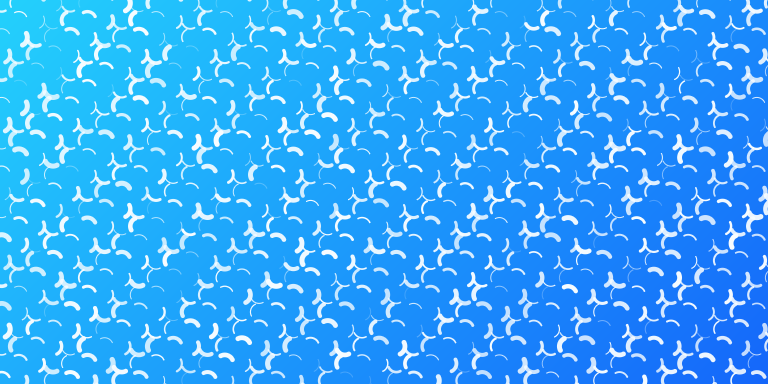
Reproduce this pattern procedurally as a Shadertoy shader.

```glsl
// Scattered white arcs of varying weight, turning cell by cell, over a diagonal blue gradient.

// Colours
const vec3 SKY_CYAN   = vec3(0.14, 0.82, 0.99);
const vec3 DEEP_BLUE  = vec3(0.08, 0.40, 0.98);
const vec3 ARC_WHITE  = vec3(0.97, 0.99, 1.00);

// Grid, in units of the canvas height
const float CELL      = 0.0447;
const vec2  ANCHOR    = vec2(0.764, 0.411);  // centre of cell (0, 0)

// Arc shape, in units of a cell
const float RADIUS       = 0.50;
const float HALF_SPAN    = 0.80;             // radians
const float TILT         = 0.32;             // radians, clockwise
const float MIN_HALF_WIDTH = 0.006;
const float MAX_HALF_WIDTH = 0.150;
const float MIN_OPACITY  = 0.76;
const float QUARTER_TURN = 1.5707963;

// Two random values per cell, without sine
vec2 hash22(vec2 p) {
    vec3 q = fract(p.xyx * vec3(0.1031, 0.1030, 0.0973));
    q += dot(q, q.yzx + 33.33);
    return fract((q.xx + q.yz) * q.zy);
}

// Turn p so that the direction `angle` (clockwise from up) points up
vec2 turnUpright(vec2 p, float angle) {
    float c = cos(angle), s = sin(angle);
    return vec2(c * p.x - s * p.y, s * p.x + c * p.y);
}

// Distance to the centre line of an arc that is symmetric about +y
float arcDistance(vec2 p) {
    vec2 end = vec2(sin(HALF_SPAN), cos(HALF_SPAN));
    p.x = abs(p.x);
    return end.y * p.x > end.x * p.y ? length(p - end * RADIUS)
                                     : abs(length(p) - RADIUS);
}

// Opacity of the arc belonging to one cell
float arcCoverage(vec2 p, vec2 cell, float pixel) {
    vec2 rnd = hash22(cell + 71.0);
    float quarter = mod(cell.x - cell.y, 4.0);
    float d = arcDistance(turnUpright(p - cell, TILT + quarter * QUARTER_TURN));

    // Strokes thinner than a pixel fade instead of breaking up
    float halfWidth = mix(MIN_HALF_WIDTH, MAX_HALF_WIDTH, rnd.x);
    float drawnWidth = max(halfWidth, 0.5 * pixel);
    float edge = clamp(0.5 - (d - drawnWidth) / pixel, 0.0, 1.0);
    return edge * (halfWidth / drawnWidth) * mix(MIN_OPACITY, 1.0, rnd.y);
}

void mainImage(out vec4 fragColor, in vec2 fragCoord) {
    vec2 uv = fragCoord / iResolution.y;
    float aspect = iResolution.x / iResolution.y;

    // Gradient from the upper left to the lower right
    float t = (uv.x + 1.0 - uv.y) / (aspect + 1.0);
    vec3 color = mix(SKY_CYAN, DEEP_BLUE, t);

    // Arcs reach over cell borders, so visit the neighbours too
    vec2 p = (uv - ANCHOR) / CELL;
    vec2 home = floor(p + 0.5);
    float pixel = 1.0 / (iResolution.y * CELL);
    for (int y = -1; y <= 1; y++) {
        for (int x = -1; x <= 1; x++) {
            vec2 cell = home + vec2(x, y);
            color = mix(color, ARC_WHITE, arcCoverage(p, cell, pixel));
        }
    }

    fragColor = vec4(color, 1.0);
}
```
